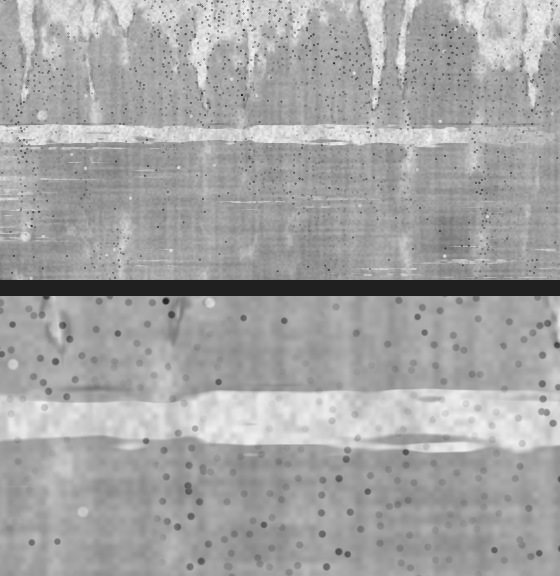
Top: the whole. Bottom: its middle third, enlarged.
Reproduce this texture procedurally as a Shadertoy shader.

```glsl
// Weathered grey plaster with white paint runs, a scraped horizontal band and dark specks.

float hash(vec2 p) {
    vec3 q = fract(vec3(p.xyx) * 0.1031);
    q += dot(q, q.yzx + 33.33);
    return fract((q.x + q.y) * q.z);
}

float noise(vec2 p) {
    vec2 i = floor(p), f = fract(p);
    f = f * f * (3.0 - 2.0 * f);
    return mix(mix(hash(i), hash(i + vec2(1, 0)), f.x),
               mix(hash(i + vec2(0, 1)), hash(i + vec2(1, 1)), f.x), f.y);
}

float layeredNoise(vec2 p) {
    float sum = 0.0, amp = 0.53;
    for (int i = 0; i < 4; i++) {
        sum += amp * noise(p);
        p = p * 2.03 + 17.3;
        amp *= 0.5;
    }
    return sum;
}

// Cellular noise: distance to the nearest point, and a random id for that point
vec2 cells(vec2 p) {
    vec2 home = floor(p), best = vec2(9.0, 0.0);
    for (int y = -1; y <= 1; y++)
    for (int x = -1; x <= 1; x++) {
        vec2 cell = home + vec2(x, y);
        vec2 point = cell + vec2(hash(cell + 3.7), hash(cell + 71.2));
        float d = length(p - point);
        if (d < best.x) best = vec2(d, hash(cell + 29.5));
    }
    return best;
}

// Round spots of the given radius (in cells), kept for a share of the points
float spots(vec2 p, float radius, float share) {
    vec2 c = cells(p);
    return (1.0 - smoothstep(radius * 0.5, radius, c.x)) * step(c.y, share);
}

void mainImage(out vec4 fragColor, in vec2 fragCoord) {
    vec2 p = fragCoord / iResolution.y;
    float depth = 1.0 - p.y;
    float below = 1.0 - smoothstep(0.47, 0.53, p.y);
    float grain = noise(p * 128.0) - 0.5;
    float ragged = layeredNoise(p * vec2(32.0, 18.0) + 5.0) - 0.5;

    // Plaster with brushed streaks in both directions
    float tone = 0.605 + 0.24 * (layeredNoise(p * vec2(3.0, 2.5)) - 0.5);
    tone += 0.07 * (noise(p * vec2(75.0, 5.0)) - 0.5);
    tone += (0.04 + 0.04 * below) * (noise(p * vec2(5.0, 90.0)) - 0.5);
    tone += 0.065 * grain - 0.015 * below;

    // Ragged white wash along the top
    float reach = 0.07 + 0.26 * (noise(vec2(p.x * 4.5, 8.0)) - 0.5);
    float wash = smoothstep(-0.07, 0.1, reach - depth + 0.4 * ragged);

    // Tapering runs with grimy rims and faint trails
    float runs = 0.0, rims = 0.0, trails = 0.0;
    for (int i = 0; i < 10; i++) {
        float k = float(i);
        float len = 0.29 + 0.16 * sin(k * 2.1 + 0.6);
        float t = depth / len;
        float offset = p.x - 0.09 - 0.2 * k - 0.05 * sin(k * 2.4)
                     - 0.014 * sin(depth * 11.0 + k * 3.0);
        float halfWidth = (0.036 + 0.016 * sin(k * 4.3)) * (1.0 - 0.45 * t) * sqrt(max(1.0 - t, 0.0));
        float edge = halfWidth - abs(offset) - 0.2 * max(t - 1.0, 0.0) + 0.045 * ragged;
        runs = max(runs, smoothstep(-0.007, 0.01, edge));
        rims = max(rims, 1.0 - smoothstep(0.0, 0.012, abs(edge + 0.004)));
        trails = max(trails, exp(-offset * offset * 1200.0));
    }
    float patches = smoothstep(0.5, 0.72, layeredNoise(p * vec2(14.0, 9.0) + 40.0));
    tone += 0.05 * trails * (noise(p * vec2(60.0, 9.0)) - 0.2);
    float paint = max(max(0.85 * wash, runs), 0.75 * trails * patches);

    // Broken horizontal band
    float fromBand = abs(p.y - 0.518 - 0.006 * sin(p.x * 2.5)) / 0.034;
    float scrape = 0.6 * noise(p * vec2(6.0, 105.0) + 11.0) + 0.4 * noise(p * vec2(28.0, 70.0));
    float band = smoothstep(0.42, 0.62, scrape + 0.45 * (0.75 - fromBand * fromBand));
    band *= 1.0 - 0.55 * smoothstep(1.55, 1.8, p.x);
    paint = max(paint, band);

    // Thin scratches under the band
    float scratchZone = smoothstep(0.48, 0.68, noise(p * vec2(2.2, 11.0) + 23.0));
    float scratches = smoothstep(0.68, 0.82, noise(p * vec2(3.5, 100.0) + 61.0));
    scratches *= smoothstep(0.25, 0.6, noise(p * vec2(38.0, 110.0)));
    paint = max(paint, 0.7 * scratches * scratchZone * below);

    // Light drops, larger towards the left
    float drops = spots(p * 11.0 + 2.0, 0.09, 0.12);
    drops = max(drops, spots(p * 5.0 + 7.0, 0.12, 0.5) * (1.0 - smoothstep(0.1, 0.4, p.x)));
    paint = max(paint, 0.85 * drops);

    float paintTone = 0.84 + 0.12 * grain + 0.22 * ragged;
    tone = mix(tone, paintTone, paint);

    // Grime on rims and band edge, then specks
    tone -= 0.13 * rims * smoothstep(0.3, 0.7, noise(p * 70.0 + 9.0));
    tone -= 0.12 * (1.0 - smoothstep(0.0, 0.007, abs(p.y - 0.557)))
          * smoothstep(0.45, 0.75, noise(p * vec2(9.0, 60.0)));
    float dirt = smoothstep(0.38, 0.7, layeredNoise(p * vec2(5.0, 3.0) + 13.0));
    dirt *= mix(0.3, 1.0, max(smoothstep(0.5, 0.95, p.y), trails));
    tone -= 0.32 * spots(p * 48.0, 0.27, 0.55) * dirt;
    tone -= 0.25 * spots(p * 24.0 + 31.0, 0.12, 0.15);

    fragColor = vec4(vec3(clamp(tone, 0.15, 0.95)), 1.0);
}
```
